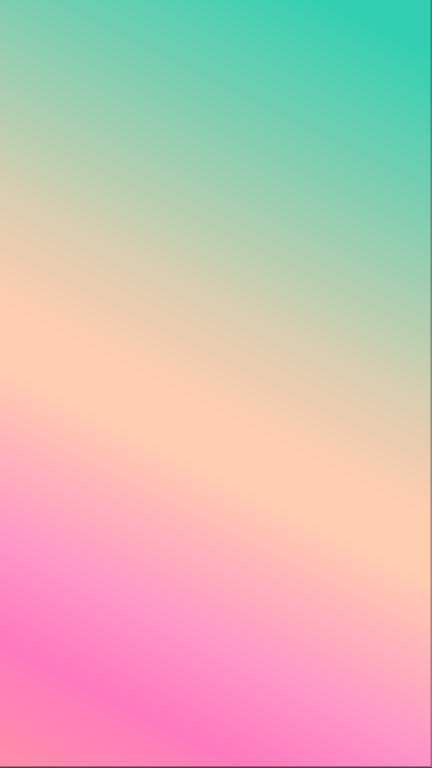
This background is drawn by a Shadertoy shader. Its source:

```glsl
// Slanted pastel gradient from teal through peach to pink, with a thin dark edge.

#define SLANT 0.281        // drop of the colour bands across the full width
#define TEAL_END -0.212    // band positions, measured down the left side
#define SAND_MID 0.248
#define PEACH_START 0.395
#define PEACH_END 0.475
#define ORCHID_MID 0.70
#define PINK_PEAK 0.834
#define CORAL_START 1.0
#define EDGE_WIDTH 0.0035  // in canvas widths
#define RIGHT_STRENGTH 0.42
#define BOTTOM_STRENGTH 0.82

const vec3 TEAL   = vec3(0.200, 0.812, 0.698);
const vec3 SAND   = vec3(0.856, 0.806, 0.692);
const vec3 PEACH  = vec3(1.000, 0.804, 0.690);
const vec3 ORCHID = vec3(1.000, 0.590, 0.780);
const vec3 PINK   = vec3(1.000, 0.475, 0.745);
const vec3 CORAL  = vec3(1.000, 0.553, 0.655);
const vec3 EDGE   = vec3(0.180, 0.190, 0.190);

// Linear progress from one band position to the next
float ramp(float start, float end, float position) {
    return clamp((position - start) / (end - start), 0.0, 1.0);
}

vec3 slantedGradient(vec2 uv) {
    float position = 1.0 - uv.y - SLANT * uv.x;
    vec3 color = mix(TEAL, SAND, ramp(TEAL_END, SAND_MID, position));
    color = mix(color, PEACH, ramp(SAND_MID, PEACH_START, position));
    color = mix(color, ORCHID, ramp(PEACH_END, ORCHID_MID, position));
    color = mix(color, PINK, ramp(ORCHID_MID, PINK_PEAK, position));
    return mix(color, CORAL, ramp(PINK_PEAK, CORAL_START, position));
}

// Antialiased coverage of a line along one side
float edgeCoverage(float distanceToSide) {
    return clamp(EDGE_WIDTH * iResolution.x - distanceToSide + 0.5, 0.0, 1.0);
}

void mainImage(out vec4 fragColor, in vec2 fragCoord) {
    vec3 color = slantedGradient(fragCoord / iResolution.xy);
    float right = RIGHT_STRENGTH * edgeCoverage(iResolution.x - fragCoord.x);
    float bottom = BOTTOM_STRENGTH * edgeCoverage(fragCoord.y);
    color = mix(color, EDGE, max(right, bottom));
    fragColor = vec4(color, 1.0);
}
```
